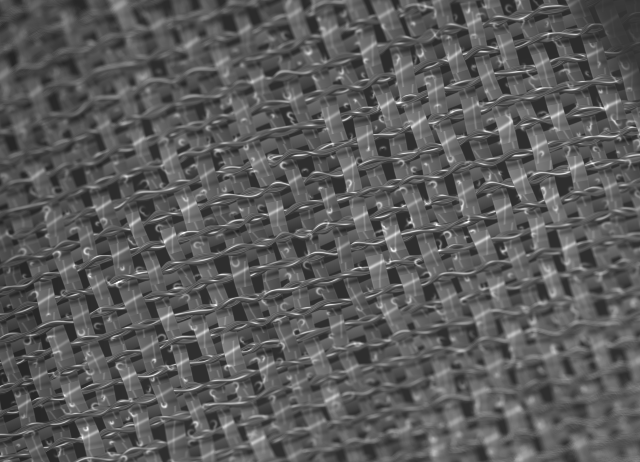
Write a Shadertoy shader that draws this texture.

```glsl
// Grey woven plastic mesh: flat warp tapes, twisted weft strands, shallow focus.
#define WARPS 22.5
#define WEFTS 24.5
#define WARP_LEAN 0.32
#define WEFT_RISE 0.31
#define WARP_HALF 0.30
#define STRAND_HALF 0.10
#define HOLE_TONE 0.175
#define TAPE_TONE 0.33
#define GLINT_SHARE 0.62
#define MAX_BLUR 0.014
#define SAMPLES 28

const float PI = 3.14159;

float hash(vec2 c) {
    return fract(sin(dot(c, vec2(127.1, 311.7))) * 43758.5);
}

// Soft coverage: 1 inside, 0 outside
float cover(float inside) {
    return smoothstep(-0.025, 0.025, inside);
}

float bump(float x, float width) {
    return exp(-x * x / (width * width));
}

// Layered sines for slow unevenness, about -1 to 1
float drift(vec2 p) {
    return 0.5 * sin(p.x * 7.0 + 2.0 * sin(p.y * 5.0))
         + 0.3 * sin(p.y * 13.0 - p.x * 9.0 + 1.7)
         + 0.2 * sin(p.x * 29.0 + p.y * 21.0);
}

// Leaning, bowed cloth coordinates: x counts warps, y counts wefts, tighter low down
vec2 clothGrid(vec2 p) {
    float low = p.y - 0.36;
    vec2 g = vec2(p.x + WARP_LEAN * p.y, p.y - WEFT_RISE * p.x + 0.06 * p.x * p.x);
    g.y -= 0.15 * low * low;
    g *= vec2(WARPS, WEFTS);
    return g + 0.12 * vec2(drift(p.yx * 1.3), drift(p * 1.6 + 4.0)) + vec2(0.0, 9.0);
}

// Two flat strands twisting round each other; x = coverage, y = tone
vec2 weft(vec2 g, vec2 id, float y) {
    float phase = 6.28 * hash(vec2(id.y, 9.0));
    float twist = PI * g.x + phase + 0.9 * sin(g.x * 0.83 + phase);
    vec2 result = vec2(cover(0.13 - abs(y)), 0.23);
    for (float side = 0.0; side < 2.0; side++) {
        float turn = twist + side * (PI + 0.5 * sin(g.x * 1.3 + phase));
        float d = y - 0.11 * cos(turn);
        float halfWidth = STRAND_HALF + 0.04 * sin(turn * 2.0 + phase);
        float strand = cover(halfWidth - abs(d));
        float shine = 0.5 + 0.5 * sin(turn + 1.6 * sin(g.x * 3.7 + id.y * 5.0));
        float ridge = bump(d - 0.03 - 0.03 * sin(g.x * 4.0 + phase), 0.028);
        float tone = 0.32 + 0.9 * d + 0.55 * shine * shine * ridge;
        tone += 0.14 * bump(d + 0.045, 0.02) * (1.0 - shine);
        tone += 0.04 * sin(d * 110.0 + g.x * 7.0);
        result = vec2(max(result.x, strand), mix(result.y, tone, strand));
    }
    return result;
}

// Curled bright reflections, one candidate per cell
float glint(vec2 g, float salt) {
    vec2 q = g + salt * vec2(0.23, 0.37);
    vec2 id = floor(q);
    vec2 d = q - id - 0.3 - 0.4 * vec2(hash(id + salt), hash(id + salt + 3.0));
    float radius = 0.04 + 0.13 * hash(id + salt + 8.0);
    float start = 6.28 * hash(id + salt + 11.0);
    float angle = atan(d.y, d.x);
    float arc = pow(0.5 + 0.5 * cos(angle - start), 1.5);
    radius *= 1.0 + 0.35 * sin(2.0 * angle + start);
    float curl = bump(length(d * vec2(1.0, 0.85)) - radius, 0.045) * arc;
    return curl * step(1.0 - GLINT_SHARE, hash(id + salt + 14.0));
}

float weave(vec2 p) {
    vec2 g = clothGrid(p);
    vec2 id = floor(g), f = g - id - 0.5;
    float seed = hash(id);
    float parity = mod(id.x + id.y, 2.0);

    // Holes, most of them backed by a rear tape
    vec2 gap = floor(g + 0.5);
    vec2 gapPos = g - gap;
    float rear = cover(0.23 - abs(gapPos.y + 0.3 * (hash(gap) - 0.5) - 0.15 * gapPos.x));
    float rearTone = 0.25 + 0.14 * hash(gap + 3.0) + 0.2 * gapPos.y;
    float tone = mix(HOLE_TONE, rearTone, rear * step(0.35, hash(gap + 6.0)));

    // Flat creased warp tape, shaded where it meets the weft
    float x = f.x - 0.14 * (hash(vec2(id.x, 3.0)) - 0.5) - 0.05 * sin(g.y * 1.7 + id.x * 2.0);
    float halfWidth = WARP_HALF + 0.12 * (hash(vec2(id.x, 17.0)) - 0.5);
    float warpCover = cover(halfWidth - abs(x));
    float warpTone = TAPE_TONE + 0.09 * hash(vec2(id.x, 21.0)) + 0.08 * (seed - 0.5) - 0.12 * x;
    float crease = x - 0.7 * f.y * (seed - 0.5) - 0.3 * (hash(id + 31.0) - 0.5);
    warpTone += 0.12 * bump(crease, 0.035) + 0.06 * bump(halfWidth - abs(x), 0.03);
    float raised = parity * step(0.4, seed);
    warpTone += raised * (0.02 + 0.34 * seed * bump(f.y - 0.12 - 0.3 * x, 0.07));
    warpTone -= 0.14 * bump(f.y + 0.29, 0.10) * (1.0 - 0.5 * raised);
    tone = mix(tone, warpTone, warpCover);

    // Weft passes above, except where the warp is raised
    float sway = 0.035 * sin(PI * g.x + PI * id.y);
    vec2 strand = weft(g, id, f.y - sway);
    tone = mix(tone, strand.y, strand.x * (1.0 - raised * warpCover));

    float wetness = 0.38 + 0.15 * drift(p * 1.4 + 2.0);
    return tone + wetness * (glint(g, 1.0) + 0.8 * glint(g, 2.0));
}

void mainImage(out vec4 fragColor, in vec2 fragCoord) {
    vec2 p = fragCoord / iResolution.x;

    // Defocus grows away from a diagonal plane of focus
    float offFocus = abs(p.y - 0.10 - 0.55 * p.x);
    float blur = 0.0008 + MAX_BLUR * max(offFocus - 0.14, 0.0);
    float tone = 0.0;
    for (int i = 0; i < SAMPLES; i++) {
        float k = float(i) + 0.5;
        float angle = 2.39996 * k;
        tone += weave(p + blur * sqrt(k / float(SAMPLES)) * vec2(cos(angle), sin(angle)));
    }
    tone /= float(SAMPLES);

    // Broad light, dim left side and the dark space past the far corner
    tone *= 1.04 + 0.02 * drift(p * 0.7);
    tone *= 1.0 - 0.20 * bump(p.x, 0.14) - 0.08 * smoothstep(0.5, 0.75, p.y);
    tone = mix(tone, 0.20, 0.85 * smoothstep(1.29, 1.37, p.x + 0.6 * p.y));
    fragColor = vec4(vec3(clamp(tone, 0.0, 1.0)), 1.0);
}
```
